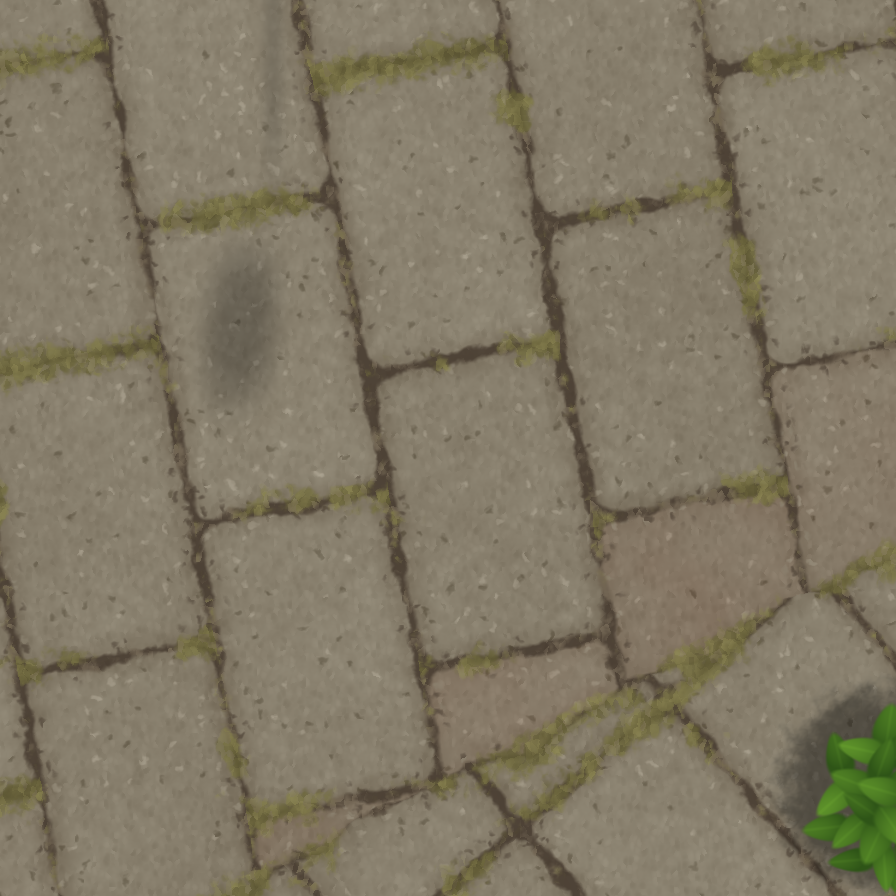
Give the GLSL for this texture, as a WebGL 1 fragment shader.

```glsl
precision highp float;
uniform vec2 u_resolution;

// Layout, in canvas widths
const vec2 PAVER = vec2(0.22, 0.335);
const float CORNER = 0.026;
const float FIELD_ANGLE = 0.18;
const vec3 FIELD_START = vec3(0.066, 0.24, 0.13);   // side, end, stagger
const float EDGING_ANGLE = 0.71;
const vec3 EDGING_START = vec3(0.05, -0.32, 0.0);
const vec2 BORDER_NORMAL = vec2(-0.46, 0.89);
const float BORDER_OFFSET = -0.125;
const float JOINT_WIDTH = 0.0052;
const float MOSS_REACH = 0.023;
const vec2 PLANT = vec2(0.995, 0.105);
const vec2 STAIN = vec2(0.268, 0.635);
const int LEAVES = 26;

// Palette
const vec3 STONE = vec3(0.56, 0.528, 0.457);
const vec3 WORN = vec3(0.47, 0.43, 0.36);
const vec3 CLAY = vec3(0.505, 0.425, 0.355);
const vec3 SOIL = vec3(0.285, 0.24, 0.195);
const vec3 DUST = vec3(0.44, 0.39, 0.32);
const vec3 MOSS_DARK = vec3(0.38, 0.36, 0.20);
const vec3 MOSS_LIGHT = vec3(0.54, 0.52, 0.30);
const vec3 LEAF_DARK = vec3(0.18, 0.33, 0.09);
const vec3 LEAF_LIGHT = vec3(0.38, 0.59, 0.17);

vec2 hash2(vec2 p) {
  vec2 q = vec2(dot(p, vec2(127.1, 311.7)), dot(p, vec2(269.5, 183.3)));
  return fract(sin(q) * 43758.55);
}

mat2 turn(float a) { return mat2(cos(a), sin(a), -sin(a), cos(a)); }

// Cellular noise: distance to the nearest grain and its random value
vec2 grains(vec2 p) {
  vec2 cell = floor(p), best = vec2(9.0, 0.0);
  for (int y = -1; y <= 1; y++)
    for (int x = -1; x <= 1; x++) {
      vec2 id = cell + vec2(x, y), h = hash2(id);
      float d = length(id + h - p);
      if (d < best.x) best = vec2(d, fract(h.x * 7.3 + h.y * 5.1));
    }
  return best;
}

// Layered sines, about -1 to 1
float waves(vec2 p) {
  float sum = 0.0, gain = 0.5;
  for (int i = 0; i < 4; i++) {
    sum += gain * sin(p.x + 1.7 * sin(p.y)) * cos(p.y - 1.3 * sin(p.x * 0.8));
    p = turn(0.9) * p * 1.9 + 2.3;
    gain *= 0.6;
  }
  return sum;
}

// Position within a paver (xy) and the paver centre on the canvas (zw)
vec4 paverAt(vec2 p, float angle, vec3 start) {
  vec2 q = p * turn(angle);
  float column = floor((q.x - start.x) / PAVER.x);
  vec2 origin = vec2(start.x, start.y + start.z * column);
  vec2 local = (fract((q - origin) / PAVER) - 0.5) * PAVER;
  return vec4(local, turn(angle) * (q - local));
}

// Overlapping leaves, outermost first
vec3 addPlant(vec3 color, vec2 p) {
  for (int i = 0; i < LEAVES; i++) {
    float n = float(LEAVES - i), a = n * 2.4;
    vec2 h = hash2(vec2(n, 4.0));
    vec2 stem = PLANT + vec2(0.8, 1.0) * 0.019 * sqrt(n) * vec2(cos(a), sin(a));
    vec2 q = (p - stem) * turn(a + 1.6 * (h.x - 0.5));
    float body = length(q / vec2(0.028, 0.013 + 0.006 * h.y - 0.2 * q.x));
    float vein = 1.0 - smoothstep(0.0, 0.003, abs(q.y));
    float tone = 0.2 + 0.6 * h.x + q.x * 12.0 - 0.25 * body * body + 0.12 * vein;
    vec3 leaf = mix(LEAF_DARK, LEAF_LIGHT, clamp(tone, 0.0, 1.0));
    color = mix(color, leaf, 1.0 - smoothstep(0.8, 1.08, body));
  }
  return color;
}

void main() {
  vec2 p = gl_FragCoord.xy / u_resolution;
  float patches = waves(p * 13.0 + 1.0);
  float ragged = waves(p * 75.0);
  vec2 fray = vec2(ragged, waves(p * 75.0 + 5.0));
  vec2 fine = grains(p * vec2(150.0, 105.0) + 0.4 * fray);
  vec2 coarse = grains(p * 78.0 + 0.6 * fray);
  vec2 bent = p + 0.004 * vec2(waves(p * 27.0), waves(p * 27.0 + 9.0)) + 0.0015 * fray;

  // Two paver fields meeting at a loosely filled border
  float border = dot(bent, BORDER_NORMAL) - BORDER_OFFSET + 0.02 * patches;
  vec4 paver = border > 0.0 ? paverAt(bent, FIELD_ANGLE, FIELD_START)
                            : paverAt(bent, EDGING_ANGLE, EDGING_START);
  vec2 inset = 0.5 * PAVER - abs(paver.xy);
  vec2 q = CORNER - inset;
  float gap = CORNER - length(max(q, 0.0)) - min(max(q.x, q.y), 0.0);
  gap = min(gap, abs(border) + 0.004);
  float endGap = min(inset.y, abs(border));
  float nearBorder = 1.0 - smoothstep(0.0, 0.10, abs(border));

  // Stone surface with cut clay pieces along the border
  vec2 tint = hash2(floor(paver.zw * 50.0 + 0.5));
  float centre = dot(paver.zw, BORDER_NORMAL) - BORDER_OFFSET;
  float clay = step(0.0, border) * (1.0 - smoothstep(0.04, 0.09, centre));
  float wear = 0.26 + 0.16 * patches + 0.25 * ragged + 0.2 * (tint.x - 0.5)
             + 0.55 * (1.0 - smoothstep(0.004, 0.03, gap)) + 0.15 * nearBorder;
  vec3 color = mix(STONE, WORN, clamp(wear, 0.0, 1.0));
  color = mix(color, CLAY, clay * (0.55 + 0.3 * patches));
  color += 0.06 * (fine.y - 0.5) * (1.0 - smoothstep(0.1, 0.8, fine.x));
  float speck = 1.0 - smoothstep(0.08, 0.42, coarse.x);
  color += speck * (0.08 * step(0.93, coarse.y) - 0.10 * step(coarse.y, 0.05));

  // Soft stain and streak
  vec2 s = (p - STAIN) * turn(-0.12) / vec2(0.055, 0.115);
  float stain = 1.0 - smoothstep(0.35, 1.15, length(s) + 0.15 * patches);
  float streak = (1.0 - smoothstep(0.0, 0.02, abs(p.x - 0.305))) * smoothstep(0.74, 0.9, p.y);
  color *= 1.0 - 0.24 * stain - 0.13 * streak;

  // Broken soil joints with crumbs beside them
  float crumbs = step(0.6, coarse.y) * speck * (1.0 - smoothstep(0.010, 0.028, gap));
  color = mix(color, mix(SOIL, STONE, step(0.8, coarse.y)), 0.6 * crumbs);
  float breaks = waves(p * 34.0 + 4.0);
  float width = JOINT_WIDTH + 0.0035 * ragged + 0.005 * breaks;
  float joint = 1.0 - smoothstep(width - 0.003, width + 0.0035, gap);
  vec3 soil = mix(SOIL, DUST, smoothstep(-0.3, 0.8, ragged - 0.5 * breaks + 0.8 * (fine.y - 0.5)));
  color = mix(color, soil, 0.9 * joint);

  // Moss along the ends, and on the sides in lush patches
  float lush = patches + 0.25 * nearBorder;
  float endReach = MOSS_REACH * smoothstep(-0.5, 0.2, lush);
  float sideReach = 1.3 * MOSS_REACH * smoothstep(0.3, 0.65, lush);
  float mossEdge = max(endReach - endGap, sideReach - gap) + 0.010 * ragged
                 + 0.014 * (0.35 - coarse.x) + 0.006 * (fine.y - 0.5);
  float moss = smoothstep(-0.004, 0.012, mossEdge) * smoothstep(-0.5, -0.1, lush);
  float tuft = clamp(0.5 + 0.6 * (fine.y - 0.5) + 0.5 * (coarse.y - 0.5) + 0.35 * ragged, 0.0, 1.0);
  color = mix(color, mix(MOSS_DARK, MOSS_LIGHT, tuft), (0.78 - 0.3 * step(0.8, fine.y)) * moss);

  // Plant and the shade beneath it
  float shade = 1.0 - smoothstep(0.08, 0.13, length(p - PLANT + vec2(0.012, -0.015)) + 0.02 * ragged);
  color = addPlant(color * (1.0 - 0.42 * shade), p);
  gl_FragColor = vec4(color, 1.0);
}
```
